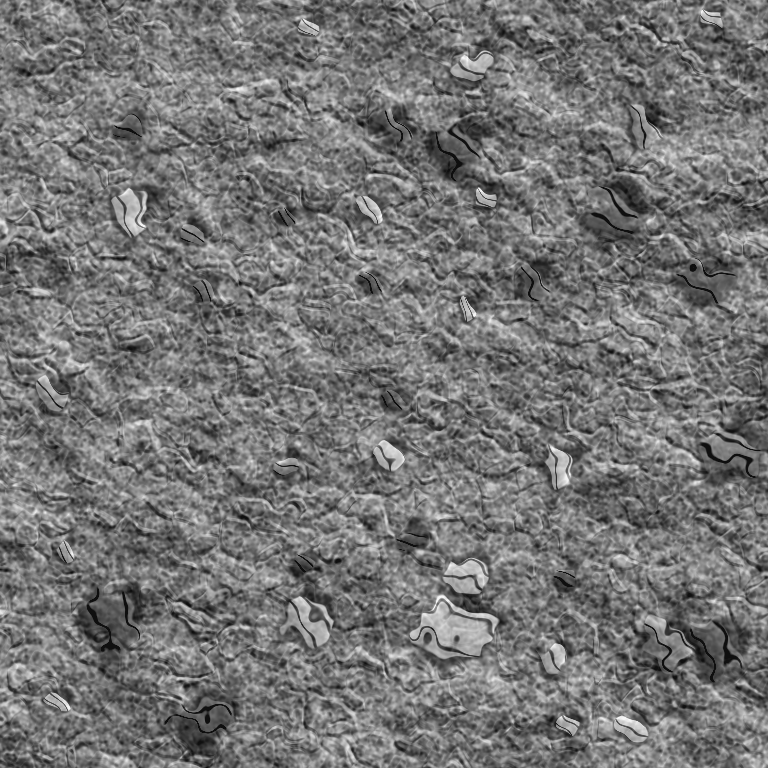
Reproduce this texture procedurally as a WebGL 1 fragment shader.

```glsl
precision highp float;
// Rough grey mineral crust under a microscope: flaky relief, fine grain, sparse split chunks.

#define MID_TONE 0.462
#define RELIEF_CONTRAST 0.31
#define RELIEF_GAIN 5.2
#define LIGHT_STEP vec2(0.0014, 0.0038)
#define FLAKE_SCALE 21.0
#define GRAIN_SCALE 250.0
#define GRAIN_CONTRAST 0.27
#define CHUNK_GRID 9.0
#define CHUNK_SHARE 0.34
#define CHUNK_TILT -0.6

uniform vec2 u_resolution;

vec2 hash2(vec2 p) {
  vec3 h = fract(p.xyx * vec3(0.1031, 0.1030, 0.0973));
  h += dot(h, h.yzx + 33.33);
  return fract((h.xx + h.yz) * h.zy);
}

mat2 rotation(float angle) {
  float c = cos(angle), s = sin(angle);
  return mat2(c, s, -s, c);
}

float valueNoise(vec2 p) {
  vec2 i = floor(p), f = fract(p);
  vec2 e = vec2(0.0, 1.0);
  f = f * f * (3.0 - 2.0 * f);
  return mix(mix(hash2(i).x, hash2(i + e.yx).x, f.x),
             mix(hash2(i + e.xy).x, hash2(i + e.yy).x, f.x), f.y);
}

// Cellular plates: each has its own level and falls off at its border.
float flakes(vec2 p) {
  vec2 cell = floor(p);
  float nearest = 8.0, second = 8.0, level = 0.0;
  for (int y = -1; y <= 1; y++) {
    for (int x = -1; x <= 1; x++) {
      vec2 c = cell + vec2(float(x), float(y));
      vec2 rnd = hash2(c);
      float d = length(c + rnd - p);
      if (d < nearest) {
        second = nearest;
        nearest = d;
        level = fract(rnd.x * 7.3 + rnd.y * 3.1);
      } else {
        second = min(second, d);
      }
    }
  }
  return level * level * smoothstep(0.0, 0.28, second - nearest);
}

// Crust height: rotated noise octaves with two sizes of warped flakes.
float crustHeight(vec2 p) {
  float height = 0.0, amplitude = 1.0;
  vec2 q = p * 13.0;
  for (int i = 0; i < 5; i++) {
    height += amplitude * valueNoise(q);
    q = rotation(0.65) * q * 2.03 + 11.7;
    amplitude *= 0.54;
  }
  vec2 warp = vec2(valueNoise(p * 47.0), valueNoise(p * 47.0 + 31.0));
  vec2 flat_p = rotation(0.35) * p * vec2(0.85, 1.15) + 0.026 * warp;
  height += 0.32 * flakes(flat_p * FLAKE_SCALE);
  return height + 0.17 * flakes(flat_p * FLAKE_SCALE * 2.1 + 5.0);
}

// One split chunk beside a dark cavity.
float addChunk(float tone, vec2 p, vec2 cell, vec2 warp) {
  vec2 pick = hash2(cell + 3.0), shape = hash2(cell + 41.0);
  if (pick.x > CHUNK_SHARE) return tone;
  vec2 offset = p - cell - 0.2 - 0.6 * hash2(cell + 17.0);
  float size = mix(0.12, 0.38, shape.x * shape.x * shape.x);
  offset = offset / size + warp * 0.95;
  vec2 q = rotation(-CHUNK_TILT + 0.9 * (shape.y - 0.5)) * offset;

  float cavity = 1.0 - smoothstep(0.5, 1.15, length(offset - vec2(0.55, 0.5)));
  float underside = 1.0 - smoothstep(0.75, 1.15, length((q + vec2(0.0, 0.3)) * vec2(0.8, 1.15)));
  tone *= 1.0 - 0.5 * max(cavity, underside);

  vec2 box = abs(q * vec2(0.8, 1.25));
  float body = 1.0 - smoothstep(0.82, 0.95, mix(length(box), max(box.x, box.y), 0.5));
  float slab = abs(fract(q.y * 1.3 + 0.25 * q.x + shape.x) - 0.5);
  float crack = 1.0 - smoothstep(0.03, 0.13, slab);
  float face = mix(0.44, 0.82, smoothstep(0.15, 0.8, pick.y)) + 0.16 * q.y;
  return mix(tone, face + 0.7 * (tone - 0.38) - 0.45 * crack, body);
}

void main() {
  vec2 p = gl_FragCoord.xy / min(u_resolution.x, u_resolution.y);

  // Light from above, softly limited at both ends.
  float slope = RELIEF_GAIN * (crustHeight(p) - crustHeight(p + LIGHT_STEP));
  float tone = MID_TONE + RELIEF_CONTRAST * slope / sqrt(1.0 + slope * slope);

  // Speckle, thin pale threads and slow shading.
  vec2 g = rotation(0.5) * p;
  tone += GRAIN_CONTRAST * (valueNoise(g * GRAIN_SCALE) - 0.5);
  float thread = 1.0 - abs(2.0 * valueNoise(g.yx * GRAIN_SCALE * 0.42 + 9.0) - 1.0);
  tone += 0.16 * (thread * thread - 0.42);
  tone += 0.10 * (valueNoise(p * 19.0 + 4.0) - 0.5);

  // Sparse chunks with ragged outlines.
  vec2 warp = vec2(valueNoise(p * 52.0 + 7.0), valueNoise(p * 52.0 + 63.0)) - 0.5;
  vec2 cell = floor(p * CHUNK_GRID);
  for (int y = -1; y <= 1; y++) {
    for (int x = -1; x <= 1; x++) {
      tone = addChunk(tone, p * CHUNK_GRID, cell + vec2(float(x), float(y)), warp);
    }
  }
  gl_FragColor = vec4(vec3(clamp(tone, 0.06, 0.96)), 1.0);
}
```
